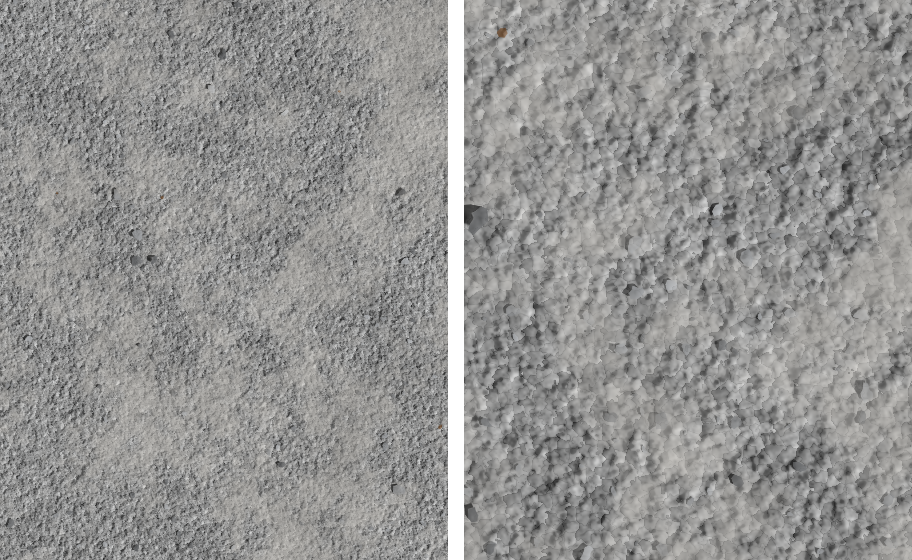
Left, the full canvas; right, a detail of the centre.
This texture is drawn by a Shadertoy shader. Its source:

```glsl
// Dry, compacted grey grit with worn dusty patches, small stones and short shadows.

const vec2 LIGHT = vec2(0.914, -0.406);
const vec3 COOL_TINT = vec3(0.985, 1.0, 1.018);
const vec3 WARM_TINT = vec3(1.015, 1.0, 0.972);
const vec3 RUST = vec3(0.50, 0.37, 0.26);

vec3 hash3(vec2 p) {
    vec3 q = fract(vec3(p.xyx) * vec3(0.1031, 0.1030, 0.0973));
    q += dot(q, q.yxz + 33.33);
    return fract((q.xxy + q.yzz) * q.zyx);
}

mat2 rotation(float angle) {
    float c = cos(angle), s = sin(angle);
    return mat2(c, s, -s, c);
}

float noise(vec2 p) {
    vec2 cell = floor(p), f = fract(p);
    f = f * f * (3.0 - 2.0 * f);
    float low = mix(hash3(cell).x, hash3(cell + vec2(1, 0)).x, f.x);
    float high = mix(hash3(cell + vec2(0, 1)).x, hash3(cell + vec2(1, 1)).x, f.x);
    return mix(low, high, f.y);
}

// Fractal noise centred on 0.5; every octave is turned to hide the grid.
float fbm(vec2 p, int octaves) {
    float sum = 0.0, weight = 0.5, total = 0.0;
    mat2 turn = rotation(0.65);
    for (int i = 0; i < octaves; i++) {
        sum += weight * noise(p);
        total += weight;
        weight *= 0.6;
        p = turn * p * 2.0 + 17.3;
    }
    return sum / total;
}

// Bends straight outlines into chipped ones.
vec2 chip(vec2 q, float amount) {
    return q + amount * (vec2(noise(q * 3.1), noise(q * 3.1 + 57.0)) - 0.5);
}

// Signed distance to a flattened six-sided stone.
float stoneEdge(vec2 d, float size, float angle) {
    d = rotation(angle) * d;
    d.y *= 1.4;
    float slantA = abs(0.5 * d.x + 0.87 * d.y);
    float slantB = abs(0.5 * d.x - 0.87 * d.y);
    return max(abs(d.x), max(slantA, slantB)) - size;
}

// Scattered stones: x = cover, y = facing to light, z = shadow, w = random shade.
vec4 stones(vec2 p, float cells, float density, vec2 sizes, float seed, float pixel) {
    vec2 q = chip(p * cells, 0.22), base = floor(q);
    float blur = 0.7 * pixel * cells;
    vec4 result = vec4(0.0);
    for (int j = -1; j <= 1; j++)
    for (int i = -1; i <= 1; i++) {
        vec2 id = base + vec2(i, j);
        vec3 pick = hash3(id + seed);
        if (pick.x > density) continue;
        vec3 place = hash3(id + seed + 71.0);
        vec2 d = q - id - 0.2 - 0.6 * place.xy;
        float size = mix(sizes.x, sizes.y, pick.y * pick.y);
        float angle = 6.283 * place.z;
        float cover = 1.0 - smoothstep(-blur, blur, stoneEdge(d, size, angle));
        float shadowEdge = stoneEdge(d + LIGHT * size * 0.7, size * 0.95, angle);
        result.z = max(result.z, 1.0 - smoothstep(-blur, blur, shadowEdge));
        if (cover > result.x) {
            result.xyw = vec3(cover, dot(d, LIGHT) / size, pick.z);
        }
    }
    return result;
}

// Packed grains: x = gap between grains, y = facing to light, z = random shade.
vec3 packedGrains(vec2 p, float cells, float pixel) {
    vec2 q = chip(p * cells, 0.6), base = floor(q);
    float nearest = 9.0, second = 9.0;
    vec3 result = vec3(0.0);
    for (int j = -1; j <= 1; j++)
    for (int i = -1; i <= 1; i++) {
        vec2 id = base + vec2(i, j);
        vec3 rnd = hash3(id + 31.0);
        vec2 d = q - id - rnd.xy;
        float reach = length(d);
        second = min(second, max(reach, nearest));
        if (reach < nearest) {
            nearest = reach;
            result.yz = vec2(dot(d, LIGHT), rnd.z);
        }
    }
    result.x = 1.0 - smoothstep(0.0, max(0.22, pixel * cells), second - nearest);
    return result;
}

// Lays a stone layer and its shadow over the ground tone.
float layStones(float tone, vec4 s, vec2 shades, float shadow, float opacity) {
    tone *= 1.0 - shadow * s.z * (1.0 - s.x);
    float stoneTone = mix(shades.x, shades.y, s.w) + 0.06 * s.y;
    return mix(tone, stoneTone, s.x * opacity);
}

void mainImage(out vec4 fragColor, in vec2 fragCoord) {
    float pixel = 1.0 / iResolution.y;
    vec2 p = fragCoord * pixel;

    // Worn patches with ragged borders
    float patches = 0.58 * fbm(p * 4.5 + 3.7, 3) + 0.42 * fbm(p * 38.0, 3);
    float worn = smoothstep(0.38, 0.66, patches);
    float loose = mix(1.0, 0.45, worn);

    // Ground of bumps and packed grains
    float relief = fbm(p * 130.0, 3) - fbm((p + LIGHT * 0.003) * 130.0, 3);
    vec3 grains = packedGrains(p, 140.0, pixel);
    float tone = mix(0.565, 0.645, worn) + 0.09 * (fbm(p * 13.0 + 9.1, 2) - 0.5);
    tone += loose * (0.5 * relief + 0.15 * (grains.z - 0.5) + 0.13 * grains.y);
    tone -= loose * (0.07 * grains.x + 0.10 * smoothstep(0.06, 0.2, -relief));

    // Fine gravel and a few larger stones
    vec4 gravel = stones(p, 66.0, 0.2, vec2(0.1, 0.34), 203.0, pixel);
    vec4 pebbles = stones(p, 27.0, 0.07, vec2(0.1, 0.27), 407.0, pixel);
    tone = layStones(tone, gravel, vec2(0.38, 0.74), 0.45 * loose, 0.75 * loose);
    tone = layStones(tone, pebbles, vec2(0.32, 0.74), 0.6, 0.85);
    tone += 0.12 * relief * pebbles.x;

    // Warm dust, cool stone and rare rusty flecks
    float stony = max(gravel.x * loose, pebbles.x);
    float warmth = 0.4 + 0.45 * worn - 0.35 * stony;
    vec3 color = clamp(tone, 0.16, 0.82) * mix(COOL_TINT, WARM_TINT, warmth);
    vec4 flecks = stones(p, 22.0, 0.016, vec2(0.05, 0.11), 619.0, pixel);
    color = mix(color, RUST + 0.4 * relief, 0.8 * flecks.x);

    fragColor = vec4(color, 1.0);
}
```
